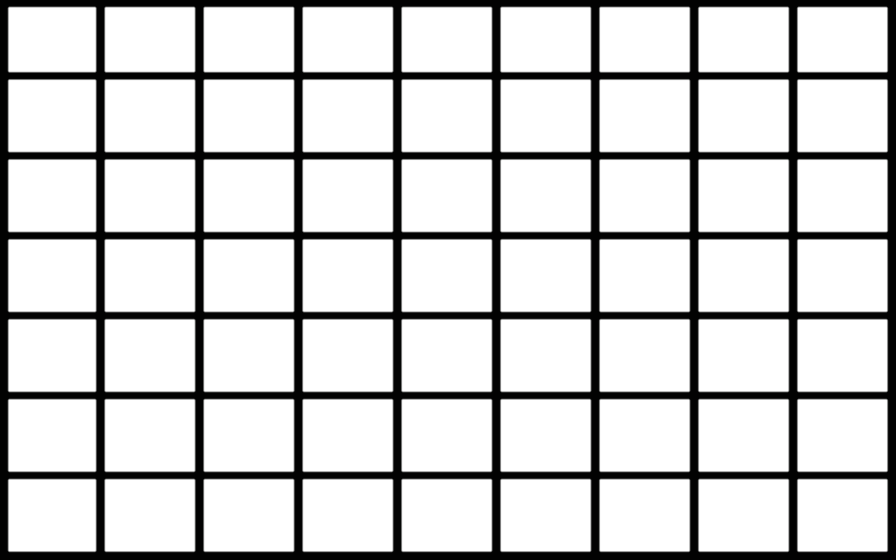
This pattern is drawn by a WebGL 1 fragment shader. Its source:

```glsl
precision highp float;

uniform vec2 u_resolution;

const vec2 CELL_COUNT = vec2(9.0, 7.0);
const vec2 PITCH = vec2(0.1767, 0.1427);
const vec2 GRID_ORIGIN = vec2(0.0027, 0.0083);
const vec2 LINE_WIDTH = vec2(0.0152, 0.0130);
const vec2 FRAME_LOW = vec2(0.0146, 0.0146);
const vec2 FRAME_HIGH = vec2(0.0150, 0.0125);
const float CORNER_RADIUS = 0.003;
const float EDGE_SOFTNESS = 0.0045;
const vec3 INK = vec3(0.006, 0.008, 0.006);
const vec3 PAPER = vec3(1.0);

float roundedBox(vec2 p, vec2 halfSize, float radius) {
  vec2 q = abs(p) - halfSize + radius;
  return length(max(q, 0.0)) + min(max(q.x, q.y), 0.0) - radius;
}

// Signed distance to the nearest pane, trimmed by the outer frame
float paneDistance(vec2 p, vec2 canvas) {
  vec2 cell = clamp(floor((p - GRID_ORIGIN) / PITCH), vec2(0.0), CELL_COUNT - 1.0);
  vec2 corner = GRID_ORIGIN + cell * PITCH;
  vec2 low = max(corner + 0.5 * LINE_WIDTH, FRAME_LOW);
  vec2 high = min(corner + PITCH - 0.5 * LINE_WIDTH, canvas - FRAME_HIGH);
  return roundedBox(p - 0.5 * (low + high), 0.5 * (high - low), CORNER_RADIUS);
}

float softFill(float distance, float softness) {
  return 1.0 - smoothstep(-0.5 * softness, 0.5 * softness, distance);
}

void main() {
  // Canvas height is one unit
  vec2 canvas = vec2(1.6, 1.0);
  vec2 p = gl_FragCoord.xy / u_resolution * canvas;
  float softness = max(EDGE_SOFTNESS, 1.2 / u_resolution.y);
  float pane = softFill(paneDistance(p, canvas), softness);
  gl_FragColor = vec4(mix(INK, PAPER, pane), 1.0);
}
```
